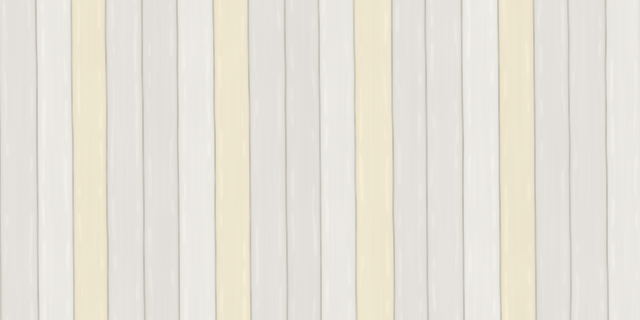
Write a Shadertoy shader that draws this pattern.

```glsl
// Pale upright painted boards, every fourth one cream, with thin worn seams.

#define BOARDS 18.0       // boards across the canvas
#define CYCLE 4.0         // boards in one colour repeat
#define SEAM_WIDTH 0.050  // in board widths
#define LEAN 0.075        // sideways drift of a seam from top to bottom
#define JITTER 0.07       // random seam offset
#define GRAIN 0.012       // strength of the vertical streaks
#define WEAR 0.022        // strength of the chalky edge strips
#define GREY vec3(0.893, 0.882, 0.862)
#define WHITE vec3(0.922, 0.913, 0.892)
#define CREAM vec3(0.930, 0.900, 0.806)
#define SEAM vec3(0.755, 0.735, 0.685)

float hash(vec2 p) {
    return fract(sin(dot(p, vec2(127.1, 311.7))) * 43758.5453);
}

float noise(vec2 p) {
    vec2 cell = floor(p), f = fract(p);
    f = f * f * (3.0 - 2.0 * f);
    float low = mix(hash(cell), hash(cell + vec2(1.0, 0.0)), f.x);
    float high = mix(hash(cell + vec2(0.0, 1.0)), hash(cell + 1.0), f.x);
    return mix(low, high, f.y);
}

// Position of seam k at a height, in board widths
float seamPosition(float k, float height) {
    float offset = JITTER * (hash(vec2(k, 3.0)) - 0.5) + 0.03;
    float wobble = 0.025 * (noise(vec2(k * 7.3, height * 9.0)) - 0.5);
    return k + offset + LEAN * (0.5 - height) + wobble;
}

vec3 boardColor(float board) {
    float kind = mod(board, CYCLE);
    vec3 paint = GREY;
    if (kind > 0.5 && kind < 1.5) paint = WHITE;
    if (kind > 1.5 && kind < 2.5) paint = CREAM;
    return paint + 0.010 * (hash(vec2(board, 8.0)) - 0.5);
}

void mainImage(out vec4 fragColor, in vec2 fragCoord) {
    vec2 uv = fragCoord / iResolution.xy;
    float x = uv.x * BOARDS;
    float y = fragCoord.y / iResolution.x * BOARDS;
    float pixel = BOARDS / iResolution.x;

    // Nearest seam and the boards on either side
    float k = floor(x + 0.5);
    float side = x - seamPosition(k, uv.y);
    float dist = abs(side);
    float right = smoothstep(-pixel, pixel, side);
    vec3 color = mix(boardColor(k - 1.0), boardColor(k), right);

    // Vertical grain and soft blotches
    float grain = noise(vec2(x * 14.0, y * 0.5)) - 0.5;
    float blotch = noise(vec2(x * 1.7, y * 0.8) + 20.0) - 0.5;
    color += GRAIN * (grain + 0.6 * blotch);

    // Broken chalky strip beside each seam
    float reach = 0.15 + 0.06 * noise(vec2(k * 5.1 + sign(side), y * 1.3));
    float strip = 1.0 - smoothstep(0.02, 0.07, abs(dist - reach));
    float broken = smoothstep(0.35, 0.75, noise(vec2(x * 9.0, y * 2.5) + 40.0));
    color += WEAR * strip * broken;

    // Seam with soft shade and uneven darkness
    float shade = 1.0 - smoothstep(0.0, 0.11, dist);
    color -= 0.022 * shade * vec3(1.0, 1.02, 1.10);
    float line = 1.0 - smoothstep(-pixel * 0.6, pixel * 0.6, dist - SEAM_WIDTH * 0.5);
    float strength = 0.70 + 0.30 * noise(vec2(k * 3.7, y * 3.0));
    strength *= 0.80 + 0.20 * hash(vec2(k, 15.0));
    color = mix(color, SEAM, line * strength);

    fragColor = vec4(clamp(color, 0.0, 1.0), 1.0);
}
```
